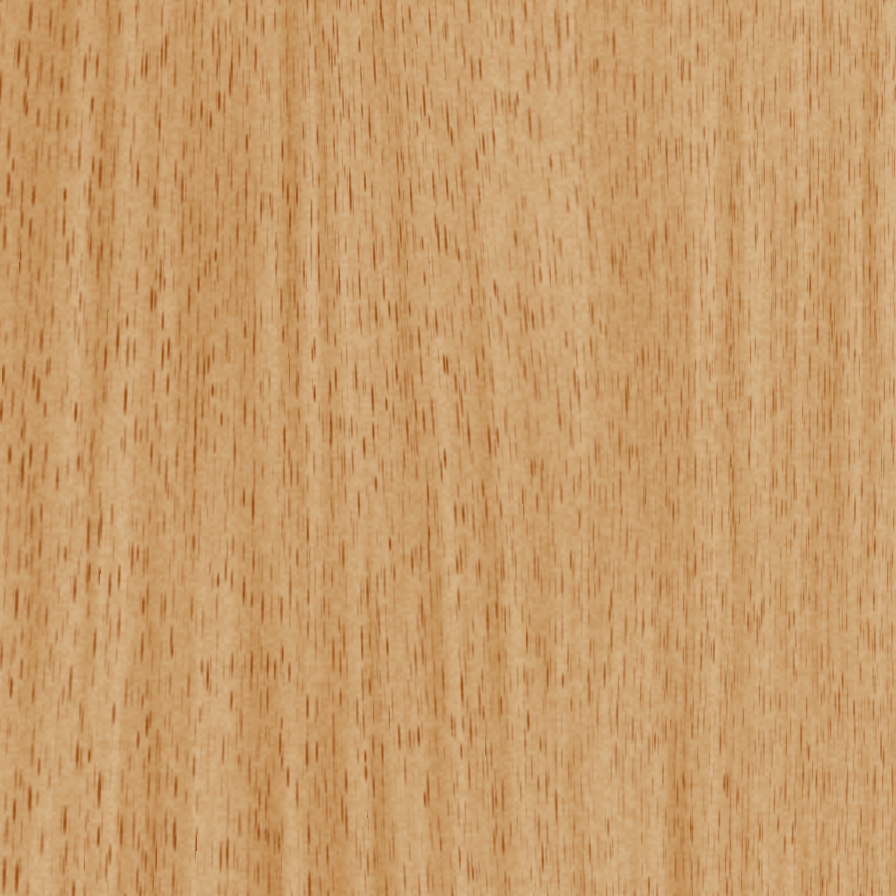
Give the GLSL for this texture, as a WebGL 1 fragment shader.

```glsl
precision highp float;
uniform vec2 u_resolution;

float hash(vec2 p) {
  vec3 q = fract(vec3(p.xyx) * vec3(0.1031, 0.1030, 0.0973));
  q += dot(q, q.yzx + 33.33);
  return fract((q.x + q.y) * q.z);
}

float noise(vec2 p) {
  vec2 i = floor(p);
  vec2 f = fract(p);
  f = f * f * (3.0 - 2.0 * f);
  return mix(mix(hash(i), hash(i + vec2(1.0, 0.0)), f.x),
             mix(hash(i + vec2(0.0, 1.0)), hash(i + vec2(1.0, 1.0)), f.x), f.y);
}

// Sideways drift of the fibres, with finer spacing towards the right
float fibreCoord(vec2 uv) {
  float x = uv.x;
  float middle = exp(-pow((x - 0.5) / 0.16, 2.0));
  x += 0.055 * uv.y * middle - 0.045 * uv.y * smoothstep(0.42, 0.0, uv.x);
  x += 0.012 * noise(uv * vec2(3.0, 2.0) + 7.0);
  x += 0.003 * noise(uv * vec2(9.0, 6.0) + 31.0);
  return x + 0.35 * x * x;
}

// One soft, tapered dash per cell; every column is shifted along the fibre
float poreLayer(vec2 p, vec2 cells, float chance, float seed) {
  vec2 q = p * cells + seed;
  float column = floor(q.x);
  q.y += 17.0 * hash(vec2(column, seed));
  vec2 id = vec2(column, floor(q.y)) + seed * 3.0;
  vec2 f = fract(q) - 0.5;
  float halfLength = mix(0.22, 0.49, hash(id + 11.0));
  f.x -= (hash(vec2(column, seed + 5.0)) - 0.5) * 0.3 + (hash(id + 37.0) - 0.5) * 0.16;
  f.y -= (hash(id + 41.0) - 0.5) * 2.0 * (0.5 - halfLength);
  float taper = 1.0 - pow(min(abs(f.y) / halfLength, 1.0), 2.0);
  float across = 1.0 - smoothstep(0.0, 0.26, abs(f.x));
  float depth = hash(id + 53.0);
  return across * taper * mix(0.25, 1.0, depth * depth) * step(hash(id + 67.0), chance);
}

void main() {
  vec2 uv = gl_FragCoord.xy / u_resolution;
  float s = fibreCoord(uv);
  vec2 p = vec2(s, uv.y);
  float right = smoothstep(0.35, 0.75, uv.x);

  // Soft bands, fine continuous streaks and mottling
  float band = noise(vec2(s * 32.0, uv.y * 1.5));
  float streak = noise(vec2(s * 75.0 + 5.0, uv.y * 3.0));
  float thread = noise(vec2(s * 140.0 + 9.0, uv.y * 7.0));
  float broad = noise(uv * vec2(5.0, 2.0) + 19.0);
  float mottle = 0.6 * noise(uv * vec2(250.0, 250.0)) + 0.4 * noise(uv * 130.0 + 3.0) - 0.5;
  float tone = 0.44 + 0.66 * (band - 0.5) + 0.42 * (streak - 0.5);
  tone += mix(0.12, 0.34, right) * (thread - 0.5) + 0.3 * (broad - 0.5);
  tone += 0.7 * mottle + 0.3 * (0.45 - uv.x);
  vec3 pale = vec3(0.83, 0.69, 0.512);
  vec3 amber = vec3(0.76, 0.565, 0.345);
  vec3 color = mix(pale, amber, clamp(tone, -0.1, 1.15));

  // Pores gather in the darker bands and fade to the right
  float chance = 0.3 + 0.5 * band;
  float pores = poreLayer(p, vec2(72.0, 20.0), chance, 3.0);
  pores = max(pores, poreLayer(p, vec2(82.0, 25.0), chance * 0.85, 29.0));
  pores *= mix(1.15, 0.8, right);
  float hairs = poreLayer(p, vec2(104.0, 23.0), 0.65, 57.0);
  pores = max(pores, mix(0.4, 0.6, right) * hairs);
  pores *= 1.0 + 0.5 * mottle;
  color = mix(color, vec3(0.62, 0.33, 0.11), clamp(pores, 0.0, 1.0));

  gl_FragColor = vec4(color, 1.0);
}
```
